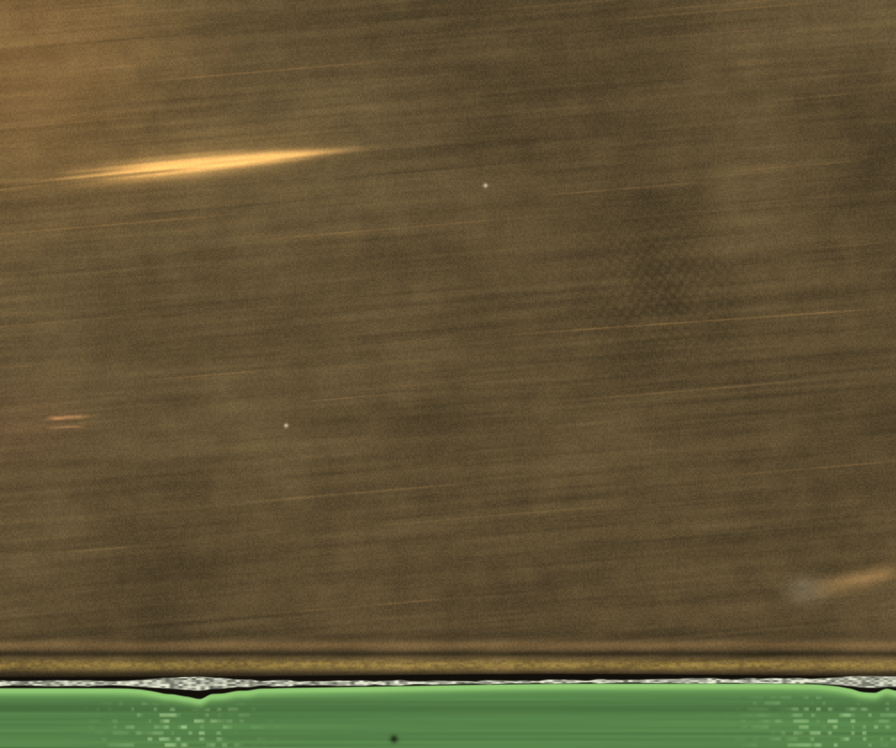
Give the GLSL for this texture, as a WebGL 2 fragment shader.

```glsl
#version 300 es
precision highp float;
// Brushed, tarnished brass plate above a bright seam and a strip of green plastic.
uniform vec2 u_resolution;
out vec4 fragColor;

const float ASPECT = 1.196;
const float SLOPE = 0.085; // rise of the brushing direction

float hash(vec2 p) {
  vec3 q = fract(vec3(p.xyx) * 0.1031);
  q += dot(q, q.yzx + 33.33);
  return fract((q.x + q.y) * q.z);
}

float noise(vec2 p) {
  vec2 i = floor(p), f = fract(p);
  f = f * f * (3.0 - 2.0 * f);
  return mix(mix(hash(i), hash(i + vec2(1, 0)), f.x),
             mix(hash(i + vec2(0, 1)), hash(i + vec2(1, 1)), f.x), f.y);
}

float fbm(vec2 p) {
  float sum = 0.0, amp = 0.5;
  for (int i = 0; i < 5; i++) {
    sum += amp * noise(p);
    p = mat2(1.6, 1.2, -1.2, 1.6) * p + 7.3;
    amp *= 0.5;
  }
  return sum;
}

float bell(float x, float center, float width) {
  float d = (x - center) / width;
  return exp(-d * d);
}

float glow(vec2 p, vec2 center, vec2 radius) {
  vec2 d = (p - center) / radius;
  return exp(-dot(d, d));
}

// Thin line along the brushing that fades at both ends
float scratch(vec2 p, vec2 center, float halfLen, float width, float slope) {
  vec2 d = p - center;
  float along = 1.0 - smoothstep(0.4, 1.0, abs(d.x) / halfLen);
  return along * bell(d.y - slope * d.x, 0.0, width);
}

vec3 brassPlate(vec2 p) {
  vec2 grain = vec2(p.x, p.y - SLOPE * p.x);
  float shade = 1.0 + 0.34 * (fbm(p * 5.0) - 0.48) + 0.22 * (fbm(p * 30.0) - 0.48);
  shade += 0.13 * (noise(grain * vec2(4.0, 130.0)) - 0.5);
  shade += 0.12 * (noise(grain * vec2(9.0, 240.0)) - 0.5);
  shade += 0.13 * (hash(floor(p * 420.0)) - 0.5);

  // Broad light and tarnish
  shade += 0.26 * glow(p, vec2(0.0, 0.98), vec2(0.38, 0.28));
  shade += 0.22 * glow(p, vec2(1.2, 1.0), vec2(0.17, 0.10));
  shade += 0.12 * glow(p, vec2(0.35, 0.68), vec2(0.35, 0.3));
  shade += 0.13 * glow(p - vec2(0.2 * (0.7 - p.y), 0.0), vec2(1.0, 0.72), vec2(0.07, 0.14));
  shade -= 0.15 * glow(p, vec2(0.90, 0.64), vec2(0.12, 0.16));
  shade -= 0.12 * glow(p, vec2(0.65, 0.81), vec2(0.10, 0.08));
  shade -= 0.10 * glow(p, vec2(0.59, 0.43), vec2(0.08, 0.10));
  shade -= 0.10 * glow(p, vec2(0.60, 0.18), vec2(0.10, 0.05));
  float weave = sin(p.x * 420.0 + p.y * 90.0) * sin(grain.y * 360.0);
  shade += 0.08 * weave * glow(p, vec2(0.88, 0.62), vec2(0.10, 0.09));
  vec3 col = vec3(0.345, 0.287, 0.186) * shade;
  col += vec3(0.07, 0.03, 0.0) * glow(p, vec2(0.0, 0.92), vec2(0.25, 0.2));
  col += vec3(0.05, 0.025, 0.02) * glow(p, vec2(0.02, 0.43), vec2(0.09, 0.06));

  // Scattered scratches and one long one
  float lines = 0.7 * scratch(p, vec2(0.93, 0.57), 0.31, 0.0016, 0.07);
  for (int i = 0; i < 48; i++) {
    float k = float(i);
    vec2 center = vec2(hash(vec2(k, 1.0)) * ASPECT, 0.16 + 0.84 * hash(vec2(k, 2.0)));
    float halfLen = mix(0.05, 0.25, hash(vec2(k, 3.0)));
    lines += mix(-0.25, 0.5, hash(vec2(k, 4.0))) * scratch(p, center, halfLen, 0.0015, SLOPE);
  }
  col += vec3(0.19, 0.13, 0.07) * lines * (0.5 + 0.7 * noise(p * vec2(50.0, 5.0)));

  // Bright reflected streak
  float taper = mix(0.013, 0.004, smoothstep(0.20, 0.50, p.x));
  float axis = p.y - 0.753 - 0.10 * p.x;
  float fibers = noise(vec2(p.x * 10.0, axis * 260.0));
  float reach = smoothstep(0.04, 0.25, p.x) * (1.0 - smoothstep(0.36, 0.52, p.x));
  float streak = bell(axis, 0.0, taper) * reach * (0.55 + 0.7 * fibers);
  streak += 0.30 * bell(axis, -0.003, 0.006) * fibers * (1.0 - smoothstep(0.08, 0.3, p.x));
  col += vec3(0.62, 0.45, 0.24) * streak;
  col += vec3(0.08, 0.06, 0.03) * bell(axis, 0.008, 0.03) * reach;

  // Small glints, smears and specks
  float glint = scratch(p, vec2(0.09, 0.442), 0.035, 0.003, 0.05)
              + 0.5 * scratch(p, vec2(0.09, 0.429), 0.03, 0.002, 0.05);
  col += vec3(0.28, 0.18, 0.11) * glint * (0.4 + noise(p * vec2(90.0, 200.0)));
  float cloud = 0.4 + 0.9 * fbm(p * 35.0);
  col += vec3(0.18, 0.18, 0.17) * cloud * glow(p, vec2(1.075, 0.212), vec2(0.025, 0.018));
  col += vec3(0.27, 0.20, 0.12) * cloud * scratch(p, vec2(1.145, 0.225), 0.07, 0.012, 0.22);
  col += 0.4 * glow(p, vec2(0.648, 0.752), vec2(0.003));
  col += 0.4 * glow(p, vec2(0.382, 0.431), vec2(0.003));

  // Rolled lower edge: ridge, groove and gold lip
  float rough = noise(p * vec2(180.0, 300.0));
  col *= 1.0 - 0.12 * bell(p.y, 0.150, 0.008);
  col += vec3(0.10, 0.07, 0.04) * bell(p.y, 0.138, 0.006);
  col *= 1.0 - 0.35 * bell(p.y, 0.126, 0.004);
  col += vec3(0.19, 0.16, 0.05) * bell(p.y, 0.111, 0.007) * (0.6 + 0.8 * rough);
  return col * mix(0.5, 1.0, smoothstep(0.095, 0.106, p.y));
}

vec3 greenStrip(vec2 p, float top) {
  float depth = top - p.y;
  float ribs = noise(vec2(p.x * 3.0, p.y * 260.0)) - 0.5;
  vec3 col = vec3(0.335, 0.505, 0.285) * (1.0 + 0.14 * ribs);
  col *= 1.0 - 0.14 * bell(p.y, 0.054, 0.007);
  col = mix(col, vec3(0.57, 0.79, 0.45), bell(depth, 0.003, 0.007));
  // Pale dashes gathered below the two dents
  vec2 grid = p * vec2(130.0, 125.0);
  float density = 0.8 * bell(p.x, 0.24, 0.075) + 0.7 * bell(p.x, 1.12, 0.09);
  float dash = smoothstep(0.5, 0.1, abs(fract(grid.y) - 0.5));
  dash *= smoothstep(0.45, 0.9, noise(vec2(grid.x, floor(grid.y))));
  col += vec3(0.30, 0.27, 0.25) * dash * density * smoothstep(0.012, 0.025, depth);
  return col * (1.0 - 0.6 * glow(p, vec2(0.526, 0.012), vec2(0.005)));
}

void main() {
  vec2 p = gl_FragCoord.xy / u_resolution * vec2(ASPECT, 1.0);
  float soft = 1.2 / u_resolution.y;
  float dents = bell(p.x, 0.265, 0.055) + bell(p.x, 1.17, 0.055);
  float wobble = noise(vec2(p.x * 60.0, 3.0)) - 0.5;
  float greenTop = 0.080 + 0.006 * smoothstep(0.3, 0.8, p.x) - dents * (0.011 + 0.008 * wobble);
  float plateBottom = 0.095 + 0.004 * bell(p.x, 0.75, 0.35);

  // Dark gap, ragged silver seam, then the two surfaces
  vec3 col = vec3(0.07, 0.06, 0.04);
  float seamY = 0.0865 + 0.003 * smoothstep(0.4, 0.95, p.x);
  float seamHalf = 0.0035 - 0.0015 * bell(p.x, 0.72, 0.2) + 0.0055 * dents + 0.002 * wobble;
  float seam = 1.0 - smoothstep(-soft, soft, abs(p.y - seamY) - seamHalf);
  float sparkle = noise(p * vec2(170.0, 380.0));
  col = mix(col, vec3(0.73, 0.74, 0.66) * (0.55 + 0.75 * sparkle), seam);
  col = mix(col, brassPlate(p), smoothstep(-soft, soft, p.y - plateBottom));
  col = mix(col, greenStrip(p, greenTop), smoothstep(-soft, soft, greenTop - p.y));
  fragColor = vec4(clamp(col, 0.0, 1.0), 1.0);
}
```
